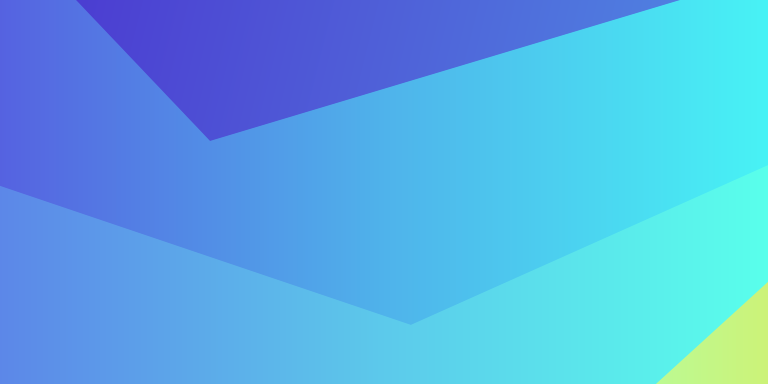
A Shadertoy shader for this background:

```glsl
// Flat folded-paper background: a blue to cyan band between two broad V folds,
// an indigo wedge above, a paler sheet below and a lime corner.
// Signed distances to lines cut the sheets; each has its own smooth gradient.

// Signed distance to the line a-b, positive on its left side.
float lineSide(vec2 p, vec2 a, vec2 b) {
    vec2 d = normalize(b - a);
    return d.x * (p.y - a.y) - d.y * (p.x - a.x);
}

// Signed distance to the region above a V, positive inside.
float aboveFold(vec2 p, vec2 left, vec2 tip, vec2 right) {
    return min(lineSide(p, left, tip), lineSide(p, tip, right));
}

// Antialiased coverage of a signed distance.
float coverage(float dist, float pixel) {
    return smoothstep(-0.6 * pixel, 0.6 * pixel, dist);
}

// Three-stop gradient, with the middle stop at t = 0.5.
vec3 gradient(vec3 start, vec3 middle, vec3 end, float t) {
    t = clamp(t, 0.0, 1.0) * 2.0;
    return t < 1.0 ? mix(start, middle, t) : mix(middle, end, t - 1.0);
}

void mainImage(out vec4 fragColor, in vec2 fragCoord) {
    // Canvas units: x from 0 to 2, y from 0 to 1
    vec2 p = fragCoord / iResolution.xy * vec2(2.0, 1.0);
    float pixel = 1.0 / iResolution.y;
    float across = 0.5 * p.x;

    // Sheet gradients
    vec3 lowerSheet = gradient(vec3(0.36, 0.53, 0.91), vec3(0.36, 0.79, 0.92),
                               vec3(0.35, 1.00, 0.92), across);
    vec3 middleBand = gradient(vec3(0.335, 0.385, 0.88), vec3(0.31, 0.70, 0.92),
                               vec3(0.28, 0.95, 0.96), across);
    float wedgeBlend = (p.x - 0.2 + 0.25 * (1.0 - p.y)) / 1.57;
    vec3 wedge = gradient(vec3(0.295, 0.24, 0.82), vec3(0.31, 0.37, 0.845),
                          vec3(0.31, 0.50, 0.88), wedgeBlend);
    vec3 corner = mix(vec3(0.74, 0.98, 0.57), vec3(0.80, 0.95, 0.47),
                      clamp((p.x - 1.72) / 0.28, 0.0, 1.0));

    // Edges of the sheets
    float bandDist = aboveFold(p, vec2(0.0, 0.516), vec2(1.070, 0.154), vec2(2.0, 0.570));
    float wedgeDist = aboveFold(p, vec2(0.198, 1.0), vec2(0.547, 0.633), vec2(1.771, 1.0));
    float cornerDist = -lineSide(p, vec2(1.708, 0.0), vec2(2.0, 0.266));

    // Stack the sheets from the bottom up
    vec3 color = mix(lowerSheet, middleBand, coverage(bandDist, pixel));
    color = mix(color, wedge, coverage(wedgeDist, pixel));
    color = mix(color, corner, coverage(cornerDist, pixel));
    fragColor = vec4(color, 1.0);
}
```
